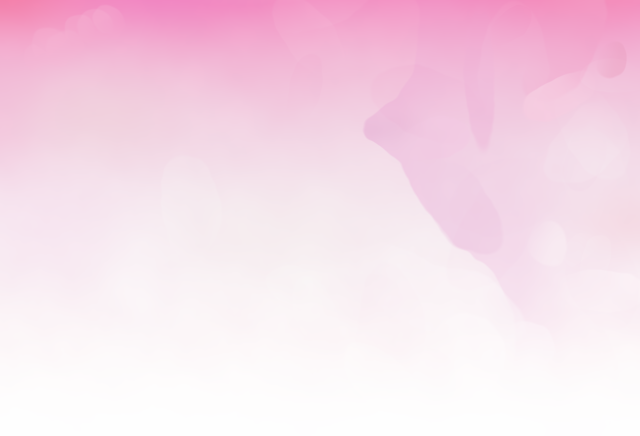
This background is drawn by a WebGL 1 fragment shader. Its source:

```glsl
precision highp float;
// A watercolour wash: deep pink along the top fades to white at the foot.
// Soft stains tint an exponential ramp, a curved fold parts pale paper from
// a lilac band, and noise-warped ellipses lay translucent petals over it.
uniform vec2 u_resolution;

float hash(vec2 p) {
  return fract(sin(dot(p, vec2(127.1, 311.7))) * 43758.545);
}

float noise(vec2 p) {
  vec2 i = floor(p), f = fract(p);
  f = f * f * (3.0 - 2.0 * f);
  return mix(mix(hash(i), hash(i + vec2(1.0, 0.0)), f.x),
             mix(hash(i + vec2(0.0, 1.0)), hash(i + 1.0), f.x), f.y);
}

float fbm(vec2 p) {
  float sum = 0.0, amp = 0.5;
  for (int i = 0; i < 4; i++) {
    sum += amp * noise(p);
    p = mat2(1.6, 1.2, -1.2, 1.6) * p + 7.3;
    amp *= 0.5;
  }
  return sum;
}

// Round stain with no visible edge
float stain(vec2 p, vec2 centre, vec2 radius) {
  vec2 q = (p - centre) / radius;
  return exp(-dot(q, q));
}

// Tilted ellipse, crisp toward its right tip and dissolving toward its left
float petal(vec2 p, vec2 centre, vec2 radius, float angle, float softness) {
  float c = cos(angle), s = sin(angle);
  vec2 q = mat2(c, -s, s, c) * (p - centre) / radius;
  float cover = 1.0 - smoothstep(1.0 - softness, 1.0 + softness, length(q));
  return cover * smoothstep(-1.3, 0.5, q.x);
}

void main() {
  vec2 p = gl_FragCoord.xy / u_resolution * vec2(1.471, 1.0);
  float depth = 1.0 - p.y;
  vec2 w = p + 0.045 * (vec2(fbm(p * 8.0), fbm(p * 8.0 + 19.0)) - 0.47);

  // Vertical ramp, slightly uneven like wet pigment
  float d = max(depth + 0.06 * (fbm(p * 3.5 + 2.0) - 0.47), 0.0);
  vec3 col = vec3(mix(0.95, 0.992, smoothstep(0.25, 0.9, d)),
                  1.0 - 0.43 * exp(-3.2 * d),
                  1.0 - 0.235 * exp(-2.7 * d));

  // Broad stains: coral corners, magenta top, warm and rosy sides
  col = mix(col, vec3(0.96, 0.47, 0.62), 0.7 * stain(p, vec2(0.0, 1.02), vec2(0.16, 0.09)));
  col = mix(col, vec3(0.94, 0.48, 0.75), 0.6 * stain(p, vec2(0.37, 1.02), vec2(0.18, 0.08)));
  col = mix(col, vec3(0.96, 0.54, 0.7), 0.55 * stain(p, vec2(1.36, 1.02), vec2(0.2, 0.07)));
  col = mix(col, vec3(0.95, 0.69, 0.82), 0.45 * stain(p, vec2(0.0, 0.74), vec2(0.13, 0.16)));
  col = mix(col, vec3(0.97, 0.88, 0.94), 0.5 * stain(p, vec2(0.1, 0.48), vec2(0.24, 0.16)));
  col = mix(col, vec3(0.94, 0.83, 0.86), 0.55 * stain(p, vec2(0.23, 0.73), vec2(0.17, 0.1)));
  col = mix(col, vec3(0.96, 0.83, 0.86), 0.5 * stain(p, vec2(1.45, 0.49), vec2(0.12, 0.07)));
  col = mix(col, vec3(0.96, 0.94, 0.93), 0.4 * stain(p, vec2(0.62, 0.47), vec2(0.25, 0.12)));

  // Curved fold: lilac gathers right of it and thins out away from it
  float t = 1.0 - w.y;
  float notch = (t - 0.295) / (t < 0.295 ? 0.08 : 0.055);
  float fold = 0.95 + 0.25 * smoothstep(0.37, 0.76, t) - 0.1 * exp(-notch * notch)
             + 0.02 * sin(min(t, 0.3) * 14.0);
  float away = w.x - fold;
  float band = smoothstep(-0.003, 0.005, away) * exp(-max(away, 0.0) * 3.6);
  float reach = smoothstep(-0.05, 0.3, t) * (1.0 - smoothstep(0.4, 0.82, t));
  col = mix(col, vec3(0.93, 0.74, 0.87), 0.45 * band * reach);
  col -= vec3(0.002, 0.022, 0.008) * band * (1.0 - smoothstep(0.72, 0.88, t));
  col = mix(col, vec3(0.89, 0.7, 0.83), 0.4 * band * stain(p, vec2(0.88, 0.7), vec2(0.09, 0.035)));

  // Petals inside the lilac band, with a long streak to the right of it
  col = mix(col, vec3(0.95, 0.79, 0.89), 0.6 * petal(w, vec2(1.0, 0.68), vec2(0.09, 0.042), 0.15, 0.06));
  col = mix(col, vec3(0.93, 0.79, 0.885), 0.5 * petal(w, vec2(1.06, 0.53), vec2(0.13, 0.07), -0.95, 0.05));
  col = mix(col, vec3(0.93, 0.68, 0.84), 0.35 * petal(w, vec2(1.11, 0.82), vec2(0.17, 0.035), -1.5, 0.1));
  col = mix(col, vec3(0.95, 0.83, 0.91), 0.45 * stain(p, vec2(1.19, 0.4), vec2(0.06, 0.13)));

  // Petals at the upper right
  col = mix(col, vec3(0.95, 0.64, 0.79), 0.4 * petal(w, vec2(1.3, 0.9), vec2(0.08, 0.15), -0.35, 0.05));
  col = mix(col, vec3(0.965, 0.8, 0.88), 0.85 * petal(w, vec2(1.295, 0.775), vec2(0.095, 0.045), 3.64, 0.06));
  col = mix(col, vec3(0.92, 0.63, 0.76), 0.5 * petal(w, vec2(1.415, 0.86), vec2(0.032, 0.045), -0.3, 0.08));

  // Pale petals lower down
  col = mix(col, vec3(0.985, 0.95, 0.965), 0.7 * petal(w, vec2(1.38, 0.335), vec2(0.1, 0.05), -0.1, 0.05));
  col = mix(col, vec3(0.98, 0.94, 0.955), 0.45 * petal(w, vec2(1.25, 0.435), vec2(0.045), -0.5, 0.1));
  col = mix(col, vec3(0.985, 0.965, 0.975), 0.45 * petal(w, vec2(1.0, 0.32), vec2(0.22, 0.085), -0.4, 0.04));
  col = mix(col, vec3(0.99, 0.97, 0.98), 0.55 * petal(w, vec2(1.215, 0.2), vec2(0.055, 0.07), 0.1, 0.05));
  col = mix(col, vec3(0.995, 0.98, 0.985), 0.5 * petal(w, vec2(1.07, 0.18), vec2(0.09, 0.1), 0.2, 0.05));
  col = mix(col, vec3(0.988, 0.978, 0.983), 0.6 * stain(p, vec2(0.32, 0.31), vec2(0.09, 0.14)));

  // Billowing puffs rising across the upper left
  for (int i = 0; i < 6; i++) {
    float k = float(i);
    vec2 centre = vec2(0.08 + 0.034 * k, 0.87 + 0.018 * k + 0.015 * sin(k * 2.4));
    float puff = petal(w, centre, vec2(0.03 + 0.02 * hash(vec2(k, 3.0))), 2.2, 0.08);
    col = mix(col, vec3(0.96, 0.71, 0.83), 0.3 * puff);
  }

  // Faint overlapping tide marks, denser toward the right
  for (int i = 0; i < 30; i++) {
    float k = float(i);
    vec2 centre = vec2(1.47 * sqrt(hash(vec2(k, 1.0))), 1.0 - 0.03 * k);
    vec2 size = vec2(0.1, 0.055) * (0.5 + hash(vec2(k, 5.0)));
    float mark = petal(w, centre, size, 6.28 * hash(vec2(k, 9.0)), 0.04);
    col += (hash(vec2(k, 13.0)) - 0.45) * mark * vec3(0.006, 0.045, 0.022) * (1.1 - depth);
  }

  // Fine mottling, then clean white toward the foot
  col += 0.03 * (fbm(p * 11.0 + 5.0) - 0.47) * vec3(0.3, 1.0, 0.6);
  col = mix(col, vec3(0.996), smoothstep(0.76, 0.98, depth) * 0.9);
  gl_FragColor = vec4(clamp(col, 0.0, 1.0), 1.0);
}
```
